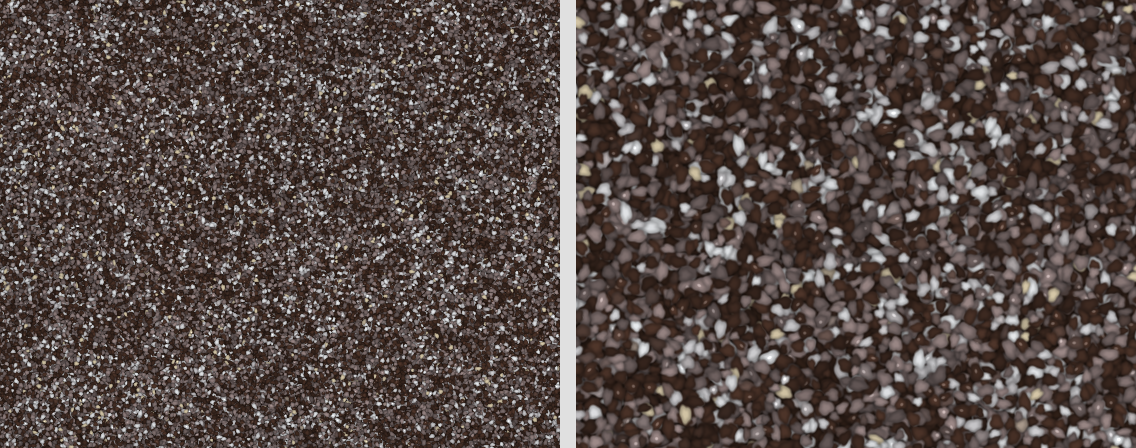
Left, the full canvas; right, a detail of the centre.
Reproduce this texture procedurally as a Shadertoy shader.

```glsl
// Fine stone granulate: packed brown, mauve-grey and pale grains with dark gaps.

float hash(vec2 p) {
    return fract(sin(dot(p, vec2(127.1, 311.7))) * 43758.5453);
}

float valueNoise(vec2 p) {
    vec2 i = floor(p), f = fract(p);
    f = f * f * (3.0 - 2.0 * f);
    return mix(mix(hash(i), hash(i + vec2(1, 0)), f.x),
               mix(hash(i + vec2(0, 1)), hash(i + vec2(1, 1)), f.x), f.y);
}

mat2 rotation(float angle) {
    float c = cos(angle), s = sin(angle);
    return mat2(c, s, -s, c);
}

// Stone colour for a tone from 0 (brown) to 1 (pale)
vec3 stoneColor(float tone, float vary) {
    vec3 brown = vec3(0.225, 0.152, 0.120) * mix(0.8, 1.25, vary);
    vec3 mauve = vec3(0.445, 0.390, 0.385) * mix(0.74, 1.24, vary);
    vec3 pale = mix(vec3(0.66, 0.65, 0.66), vec3(0.81, 0.82, 0.83), vary);
    pale = mix(pale, vec3(0.74, 0.69, 0.58), step(0.9, fract(vary * 7.3)));
    vec3 color = mix(brown, mauve, smoothstep(0.39, 0.47, tone));
    return mix(color, pale, smoothstep(0.81, 0.85, tone));
}

// Paints one sheet of scattered grains over the colour below
vec3 paintGrains(vec3 color, vec2 p, float layer) {
    float density = 92.0 + 6.0 * layer;
    mat2 turn = rotation(layer * 1.13 + 0.4);
    vec2 grid = turn * p * density + layer * 37.0;
    vec2 cell = floor(grid);

    for (int y = -1; y <= 1; y++)
    for (int x = -1; x <= 1; x++) {
        vec2 id = cell + vec2(x, y);
        vec2 seed = id + layer * 17.3;
        if (hash(seed + 5.1) > 0.76) continue;

        // Rounded, slightly angular outline
        vec2 jitter = vec2(hash(seed + 1.7), hash(seed + 9.2));
        vec2 q = rotation(6.283 * hash(seed + 3.3)) * (grid - id - jitter);
        float stretch = mix(1.0, 1.45, hash(seed + 6.8));
        q *= vec2(1.0 / stretch, sqrt(stretch));
        float angle = atan(q.y, q.x + 1e-5);
        float radius = mix(0.36, 0.62, hash(seed + 2.4));
        radius *= 1.0 + 0.09 * sin(3.0 * angle + 20.0 * jitter.x)
                      + 0.05 * sin(5.0 * angle + 20.0 * jitter.y);
        float r = length(q);

        // Patches of similar stones
        vec2 center = (id + jitter - layer * 37.0) * turn / density;
        float patches = 0.6 * valueNoise(center * 17.0 + 4.0)
                      + 0.4 * valueNoise(center * 42.0 + 11.0) - 0.5;
        float tone = hash(seed + 8.6) + 0.34 * patches;

        // Domed shading, with a small glint on some grains
        float vary = hash(seed + 4.9);
        vec3 stone = stoneColor(tone, vary);
        stone *= 1.08 - 0.26 * smoothstep(0.2, 1.0, r / radius);
        float glint = smoothstep(0.2, 0.04, length(q - 0.3 * (jitter - 0.5)));
        stone += 0.2 * glint * step(0.86, hash(seed + 7.5));

        color *= 1.0 - 0.16 * smoothstep(radius + 0.3, radius, r);
        color = mix(color, stone, smoothstep(radius + 0.11, radius - 0.14, r));
    }
    return color;
}

void mainImage(out vec4 fragColor, in vec2 fragCoord) {
    vec2 p = fragCoord / iResolution.y;

    // Dark bed under the grains
    vec3 color = vec3(0.175, 0.115, 0.085);
    for (int layer = 0; layer < 4; layer++)
        color = paintGrains(color, p, float(layer));

    // Faint wide unevenness of the light
    color *= 0.97 + 0.08 * valueNoise(p * 5.0);
    fragColor = vec4(color, 1.0);
}
```
